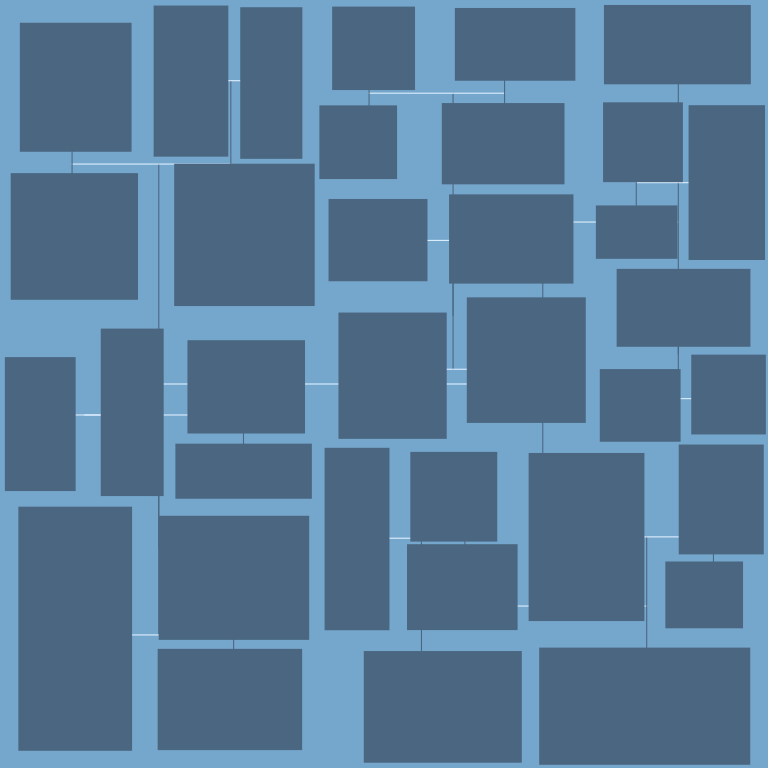
This background is drawn by a Shadertoy shader. Its source:

```glsl
// Floor plan of dark slate rooms on a light blue ground.
// The canvas is cut recursively into unequal cells; each final cell holds one
// room, and thin straight corridors join the two halves of every cut.

const vec3 GROUND = vec3(0.46, 0.65, 0.80);
const vec3 ROOM = vec3(0.29, 0.40, 0.50);
const vec3 PALE_LINE = vec3(0.88, 0.94, 1.0);
const float LINE_WIDTH = 0.0014;
const int MAX_CUTS = 8;
const uint SEED = 17u;

// Integer bit mixer, mapped to 0..1
float hash(uint n) {
    n ^= n >> 16;
    n *= 0x7feb352du;
    n ^= n >> 15;
    n *= 0x846ca68bu;
    n ^= n >> 16;
    return float(n >> 8) / float(1 << 24);
}

// Independent random values for one tree node
float nodeRandom(uint node, uint salt) {
    return hash(node * 16u + salt + SEED * 65536u);
}

vec2 nodeRandom2(uint node, uint salt) {
    return vec2(nodeRandom(node, salt), nodeRandom(node, salt + 1u));
}

// Antialiased coverage of an axis-aligned box
float boxCoverage(vec2 p, vec2 lo, vec2 hi, vec2 pixel) {
    vec2 halfSize = 0.5 * (hi - lo);
    vec2 inside = (halfSize - abs(p - 0.5 * (lo + hi))) / pixel + 0.5;
    vec2 cover = clamp(inside, vec2(0.0), min(vec2(1.0), 2.0 * halfSize / pixel));
    return cover.x * cover.y;
}

// Corridor between the centres of the two halves of a cell
float corridor(vec2 p, vec2 lo, vec2 hi, float cut, bool cutX, vec2 pixel) {
    vec2 mid = 0.5 * (lo + hi);
    vec2 a = cutX ? vec2(0.5 * (lo.x + cut), mid.y) : vec2(mid.x, 0.5 * (lo.y + cut));
    vec2 b = cutX ? vec2(0.5 * (cut + hi.x), mid.y) : vec2(mid.x, 0.5 * (cut + hi.y));
    vec2 thickness = vec2(0.5 * LINE_WIDTH);
    return boxCoverage(p, a - thickness, b + thickness, pixel);
}

// Room of random size and place within its cell
float room(vec2 p, vec2 lo, vec2 hi, uint node, vec2 pixel) {
    vec2 cell = hi - lo;
    vec2 size = cell * mix(vec2(0.71, 0.74), vec2(0.94, 0.97), nodeRandom2(node, 4u));
    vec2 corner = lo + (cell - size) * mix(vec2(0.06), vec2(0.94), nodeRandom2(node, 6u));
    return boxCoverage(p, corner, corner + size, pixel);
}

void mainImage(out vec4 fragColor, in vec2 fragCoord) {
    vec2 p = fragCoord / iResolution.xy;
    vec2 pixel = 1.0 / iResolution.xy;
    vec2 lo = vec2(0.0), hi = vec2(1.0);
    uint node = 1u;
    vec3 color = GROUND;

    // Descend to the cell under this point, drawing corridors on the way
    for (int i = 0; i < MAX_CUTS; i++) {
        vec2 size = hi - lo;
        float areaLimit = mix(0.02, 0.07, nodeRandom(node, 1u));
        if (size.x * size.y < areaLimit) break;

        bool cutX = size.x * mix(0.8, 1.25, nodeRandom(node, 2u)) > size.y;
        float ratio = mix(0.38, 0.62, nodeRandom(node, 3u));
        float cut = cutX ? mix(lo.x, hi.x, ratio) : mix(lo.y, hi.y, ratio);
        float line = corridor(p, lo, hi, cut, cutX, pixel);
        color = mix(color, cutX ? PALE_LINE : ROOM, line);

        bool upper = (cutX ? p.x : p.y) > cut;
        if (cutX) {
            if (upper) lo.x = cut; else hi.x = cut;
        } else {
            if (upper) lo.y = cut; else hi.y = cut;
        }
        node = node * 2u + (upper ? 1u : 0u);
    }

    // Rooms cover the corridor ends
    color = mix(color, ROOM, room(p, lo, hi, node, pixel));
    fragColor = vec4(color, 1.0);
}
```
